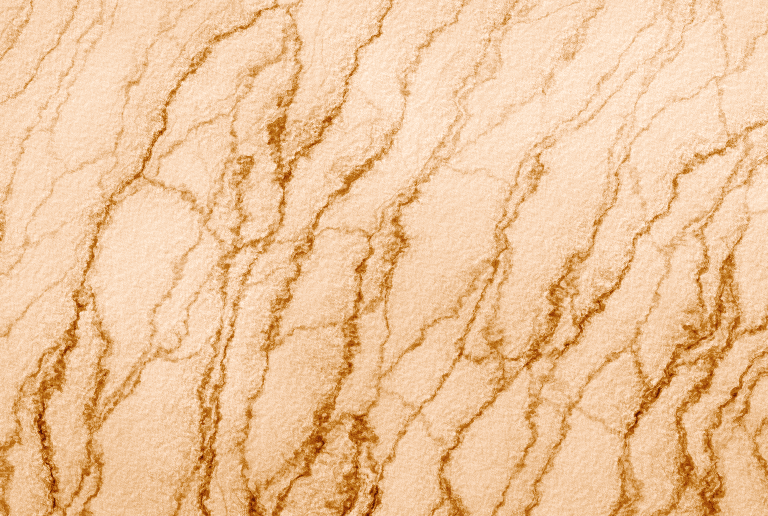
A Shadertoy shader for this texture:

```glsl
// Pale mineral terraces crossed by slanting, branching rust-brown channels.
// Channels are borders of stretched, warped cellular noise; each border has
// its own strength, and small cells, ridges and emboss give crust and grain.

const vec3 SAND  = vec3(0.97, 0.83, 0.70);
const vec3 TAN   = vec3(0.91, 0.72, 0.52);
const vec3 OCHRE = vec3(0.84, 0.60, 0.32);
const vec3 AMBER = vec3(0.75, 0.46, 0.10);
const vec3 RUST  = vec3(0.60, 0.25, 0.03);
const vec3 UMBER = vec3(0.33, 0.08, 0.04);

vec2 hash2(vec2 p) {
    vec3 q = fract(p.xyx * vec3(0.1031, 0.1030, 0.0973));
    q += dot(q, q.yzx + 33.33);
    return fract((q.xx + q.yz) * q.zy);
}

// Two independent channels of value noise, each in -1..1
vec2 noise2(vec2 p) {
    vec2 i = floor(p), f = fract(p);
    f = f * f * (3.0 - 2.0 * f);
    vec2 low  = mix(hash2(i), hash2(i + vec2(1, 0)), f.x);
    vec2 high = mix(hash2(i + vec2(0, 1)), hash2(i + vec2(1, 1)), f.x);
    return mix(low, high, f.y) * 2.0 - 1.0;
}

vec2 layeredNoise(vec2 p, float gain) {
    vec2 sum = vec2(0.0);
    float amp = 1.0;
    for (int i = 0; i < 4; i++) {
        sum += amp * noise2(p);
        p = mat2(1.6, 1.9, -1.9, 1.6) * p + 7.3;
        amp *= gain;
    }
    return sum;
}

// Thin bright lines where the noise crosses zero
float ridges(vec2 p) {
    return 1.0 - smoothstep(0.0, 0.28, abs(layeredNoise(p, 0.55).x));
}

// Distance to the nearest cell point
float pebbles(vec2 p) {
    vec2 cell = floor(p), f = fract(p);
    float nearest = 8.0;
    for (int y = -1; y <= 1; y++)
    for (int x = -1; x <= 1; x++) {
        vec2 g = vec2(x, y);
        vec2 r = g + hash2(cell + g) - f;
        nearest = min(nearest, dot(r, r));
    }
    return sqrt(nearest);
}

// Border network: x = core, y = soft one-sided fringe, z = hairline
vec3 channels(vec2 pos, vec2 scale, float seed, float wet, float px) {
    vec2 p = pos * scale + seed;
    vec2 cell = floor(p), f = fract(p);
    vec2 home = vec2(0.0), toHome = vec2(8.0);
    for (int y = -1; y <= 1; y++)
    for (int x = -1; x <= 1; x++) {
        vec2 g = vec2(x, y);
        vec2 r = g + hash2(cell + g) - f;
        if (dot(r, r) < dot(toHome, toHome)) { toHome = r; home = g; }
    }
    vec3 result = vec3(0.0);
    for (int y = -2; y <= 2; y++)
    for (int x = -2; x <= 2; x++) {
        if (x == 0 && y == 0) continue;
        vec2 g = home + vec2(x, y);
        vec2 r = g + hash2(cell + g) - f;
        vec2 n = normalize(r - toHome);
        float d = max(dot(0.5 * (r + toHome), n), 0.0) / length(scale * n);
        float chance = hash2(2.0 * cell + home + g + 0.5).x;
        float along = smoothstep(0.15, 0.85, abs(n.x));
        float strength = mix(0.35, 1.0, chance) * mix(0.45, 1.0, along);
        float width = mix(0.004, 0.018, strength * (0.2 + 0.8 * wet));
        float spread = (0.028 + 0.012 * wet) * strength * (n.x > 0.0 ? 1.3 : 0.45) + 0.002;
        float core = strength * (1.0 - smoothstep(width * 0.45, width + px, d));
        float hair = strength * (1.0 - smoothstep(0.001, 0.0035 + px, d));
        result = max(result, vec3(core, strength * exp(-d / spread), hair));
    }
    return result;
}

vec3 mineral(float t) {
    vec3 c = SAND + vec3(0.03, 0.09, 0.14) * clamp(-t, 0.0, 1.4);
    c = mix(c, TAN, clamp(t, 0.0, 1.0));
    c = mix(c, OCHRE, clamp(t - 1.0, 0.0, 1.0));
    c = mix(c, AMBER, clamp(t - 2.0, 0.0, 1.0));
    c = mix(c, RUST, clamp(t - 3.0, 0.0, 1.0));
    return mix(c, UMBER, clamp(t - 4.0, 0.0, 1.0));
}

void mainImage(out vec4 fragColor, in vec2 fragCoord) {
    float px = 1.0 / iResolution.y;
    vec2 p = fragCoord * px;
    vec2 broad = layeredNoise(p * 2.6 + 3.0, 0.5);
    float wet = clamp(1.05 - p.y + 0.2 * broad.x, 0.0, 1.0);

    // Straighten the slanting flow, then make it wander and fray
    vec2 flow = vec2(p.x - 0.26 * p.y - 0.18 * p.y * p.y, p.y + 0.08 * p.x);
    flow += 0.036 * layeredNoise(p * 5.5, 0.5);
    flow += 0.0045 * layeredNoise(p * 45.0, 0.6);

    vec3 large = channels(flow, vec2(5.2, 1.9), 17.0, wet, px);
    vec3 braid = channels(flow, vec2(6.6, 2.5), 53.0, wet, px) * 0.7;
    vec3 crack = channels(flow, vec2(10.0, 5.0), 91.0, 0.0, px);
    vec3 vein = max(large, braid);

    // Crumbly crust near channels, fine embossed grain everywhere
    float crumbs = pebbles(flow * vec2(120.0, 75.0)) + 0.3 * noise2(p * 190.0).x;
    crumbs = smoothstep(0.1, 0.85, crumbs);
    float crust = ridges(flow * vec2(38.0, 18.0));
    vec2 light = vec2(-0.003, 0.004);
    float grain = layeredNoise(p * 110.0, 0.9).x - layeredNoise((p + light) * 110.0, 0.9).x;

    float tone = -0.38 + 0.75 * wet * wet + 0.32 * broad.y;
    tone += grain * (0.24 + 0.45 * vein.y);
    tone += vein.y * (1.15 + 2.0 * wet) * (0.15 + 0.9 * crumbs + 0.75 * crust);
    tone += vein.x * (0.8 + 2.0 * wet) * (0.6 + 0.7 * crumbs);
    tone += vein.z * (1.0 + 0.8 * wet);
    tone += crack.z * 1.1 * smoothstep(-0.3, 0.7, broad.x + 0.7 * vein.y);
    tone = min(tone, 3.0 + 0.45 * (tone - 3.0));
    fragColor = vec4(mineral(tone), 1.0);
}
```
